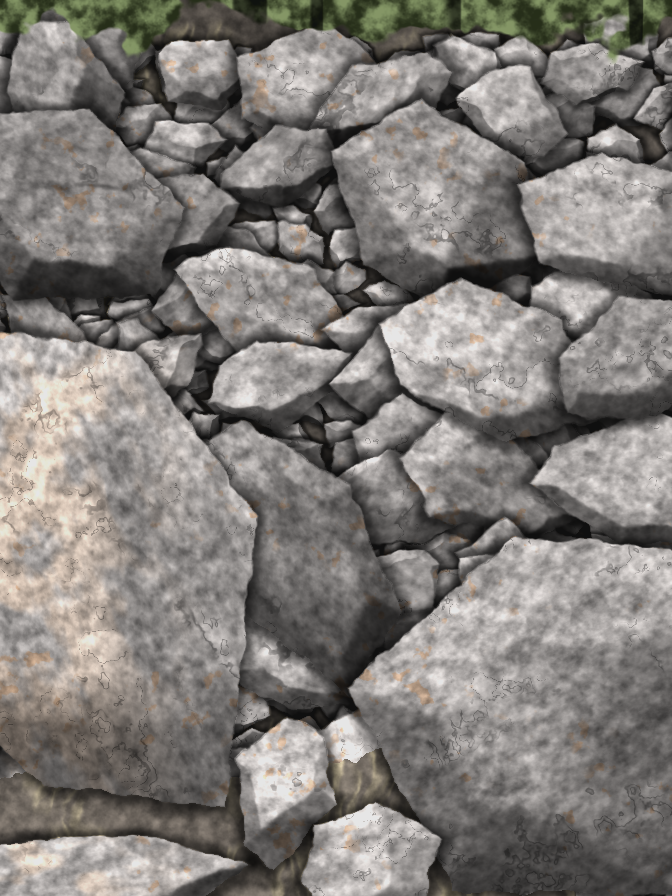
Reproduce this texture procedurally as a Shadertoy shader.

```glsl
float hash(vec2 p) {
    vec3 q = fract(vec3(p.xyx) * 0.1031);
    q += dot(q, q.yzx + 33.33);
    return fract((q.x + q.y) * q.z);
}

float noise(vec2 p) {
    vec2 i = floor(p), f = fract(p);
    f = f * f * (3.0 - 2.0 * f);
    return mix(mix(hash(i), hash(i + vec2(1, 0)), f.x),
               mix(hash(i + vec2(0, 1)), hash(i + vec2(1, 1)), f.x), f.y);
}

float fbm(vec2 p) {
    float sum = 0.0, amp = 0.5;
    for (int i = 0; i < 4; i++) {
        sum += amp * noise(p);
        p = mat2(1.6, 1.2, -1.2, 1.6) * p + 7.3;
        amp *= 0.5;
    }
    return sum;
}

const vec3 LIGHT = vec3(-0.3, 0.66, 0.69);

// Faceted boulder over the surface so far: x tone, y rock id, z angle
void layRock(vec2 p, vec2 center, vec2 radius, float angle, float id, inout vec3 surface) {
    vec2 rel = p - center;
    if (length(rel) > 1.6 * max(radius.x, radius.y)) return;
    float c = cos(angle), s = sin(angle);
    mat2 toLocal = mat2(c, -s, s, c);
    vec2 q = toLocal * rel / radius;
    vec3 light = vec3(toLocal * LIGHT.xy, LIGHT.z);

    // Top face, then a ring of side planes; the lowest plane wins softly
    vec2 tilt = 0.8 * (vec2(hash(vec2(id * 977.0, 31)), hash(vec2(id * 977.0, 32))) - 0.5);
    float w = exp(-50.0 * max(0.45 - dot(q, tilt), 0.0));
    float lit = w * dot(normalize(vec3(tilt, 1)), light), total = w, d = -1e3;
    for (int i = 0; i < 6; i++) {
        float h = hash(vec2(id * 977.0, i)), k = hash(vec2(id * 977.0, i + 11));
        float a = 6.2832 * (float(i) + 0.5 * h + id) / 6.0;
        vec2 n = vec2(cos(a), sin(a));
        float edge = dot(q, n) - 0.78 - 0.27 * k;
        float steep = mix(0.5, 2.2, fract(h * 7.0 + k));
        w = exp(-50.0 * max(-steep * edge, 0.0));
        lit += w * (dot(normalize(vec3(steep * n, 1)), light) + 0.25 * (k - 0.5));
        total += w;
        d = max(d, edge);
    }
    float size = min(radius.x, radius.y);
    d *= size;
    float tone = 0.33 + 0.4 * lit / max(total, 1e-30) + 0.14 * (hash(vec2(id * 531.0, 5)) - 0.5);
    tone *= mix(0.72, 1.0, smoothstep(-1.0, -0.4, rel.y / size));

    // Contact shadow, then the rock itself
    surface.x *= mix(0.42, 1.0, smoothstep(0.0, min(0.32 * size, 0.016), d));
    float cover = smoothstep(0.0015, -0.0015, d);
    surface.x = mix(surface.x, tone, cover);
    if (cover > 0.5) surface.yz = vec2(id, angle);
}

// Rows of boulders from the far top to the near bottom
void scatterRocks(vec2 p, float cell, float density, float seed, inout vec3 surface) {
    float rowStep = cell * 0.5;
    for (float y = 0.94; y > -0.08; y -= rowStep) {
        if (abs(p.y - y) > 1.6 * cell) continue;
        float row = floor(y / rowStep + 0.5) + seed;
        float column = floor(p.x / cell);
        for (float k = -1.0; k <= 1.0; k++) {
            vec2 key = vec2(column + k + 20.0, row + 40.0);
            float h = hash(key), g = hash(key + 57.0);
            if (hash(key + 91.0) > density) continue;
            vec2 center = vec2((column + k + 0.2 + 0.6 * h) * cell, y + (g - 0.5) * rowStep);
            vec2 radius = cell * mix(0.36, 0.78, g * g) * vec2(1.15, mix(0.6, 0.95, h));
            layRock(p, center, radius, 1.6 * (hash(key + 13.0) - 0.6), hash(key + 29.0) + 0.01, surface);
        }
    }
}

void mainImage(out vec4 fragColor, in vec2 fragCoord) {
    vec2 uv = fragCoord / iResolution.y;
    vec2 p = uv + 0.014 * (vec2(fbm(uv * 38.0), fbm(uv * 38.0 + 50.0)) - 0.47);
    vec3 surface = vec3(0.36, 0, 0);
    scatterRocks(p, 0.06, 0.95, 0.0, surface);
    scatterRocks(p, 0.125, 0.65, 300.0, surface);

    // Bare soil at the foot of the slope
    if (p.y + 0.1 * fbm(uv * 14.0) < 0.2 && p.x < 0.64) surface = vec3(0.5, 0, 0);

    // Largest boulders, far to near: center and radii
    vec4 big[11] = vec4[11](
        vec4(0.06, 0.78, 0.14, 0.12), vec4(0.50, 0.765, 0.135, 0.095),
        vec4(0.70, 0.75, 0.12, 0.075), vec4(0.55, 0.60, 0.13, 0.08),
        vec4(0.72, 0.60, 0.10, 0.065), vec4(0.32, 0.40, 0.17, 0.085),
        vec4(0.06, 0.39, 0.29, 0.22), vec4(0.65, 0.20, 0.27, 0.22),
        vec4(0.10, 0.01, 0.17, 0.07), vec4(0.315, 0.12, 0.055, 0.08),
        vec4(0.41, 0.04, 0.08, 0.06));
    float turn[11] = float[11](-0.4, -0.5, -0.3, -0.5, 0.35, -0.95, -1.15, 0.4, 0.05, -0.2, 0.2);
    for (int i = 0; i < 11; i++)
        layRock(p, big[i].xy, big[i].zw, turn[i], hash(vec2(i, 3)) + 0.01, surface);

    // Weathered stone: relief, mottling, speckle, broken cracks
    float c = cos(surface.z), s = sin(surface.z);
    vec2 t = mat2(c, -s, s, c) * uv + surface.y * 40.0;
    float mottle = fbm(t * vec2(14, 26)), lichen = fbm(t * 45.0);
    float relief = fbm(uv * 60.0) - fbm(uv * 60.0 + vec2(-0.3, 0.6));
    float speckle = fbm(t * vec2(85, 120)) - 0.47;
    float grain = noise(t * 210.0) - 0.5;
    float tone = surface.x * mix(1.14, 0.93, uv.y);
    tone *= 1.0 + 0.55 * (mottle - 0.47) + 0.45 * relief + 0.6 * speckle + 0.16 * grain;
    tone += 0.12 * smoothstep(0.48, 0.62, lichen) * surface.x;
    float crack = abs(noise(t * vec2(6, 19) + 3.0 * lichen) - 0.5);
    tone *= 1.0 - 0.3 * smoothstep(0.05, 0.0, crack) * smoothstep(0.45, 0.6, mottle);
    vec3 color = tone * vec3(1.015, 0.99, 0.978);

    // Pale warm stain on the left slab, rusty lichen spots
    float stain = smoothstep(0.25, 0.05, uv.x) * smoothstep(0.66, 0.55, uv.y) * smoothstep(0.36, 0.55, mottle);
    color *= mix(vec3(1), vec3(1.1, 1.03, 0.96), stain);
    float rust = smoothstep(0.62, 0.7, fbm(t * 60.0)) * smoothstep(0.48, 0.6, fbm(uv * 9.0));
    color = mix(color, tone * vec3(1.05, 0.82, 0.62), 0.6 * rust);

    // Soil and dry grass blades
    if (surface.y == 0.0) {
        float blades = noise(vec2(uv.x * 200.0 + 8.0 * fbm(uv * 22.0), uv.y * 32.0));
        float tuft = smoothstep(0.45, 0.6, fbm(uv * 12.0 + 4.0));
        color = surface.x * mix(vec3(0.86, 0.8, 0.74), vec3(1.5, 1.4, 1.15), blades * blades * tuft);
        color *= 0.45 + 1.1 * fbm(uv * 75.0);
    }

    // Trees and shrubs along the top
    float brink = 2.0 * (uv.y - 0.963) + 0.35 * (fbm(uv * 17.0) - 0.47) + 0.04 * smoothstep(0.5, 0.75, uv.x);
    vec3 foliage = mix(vec3(0.15, 0.18, 0.1), vec3(0.52, 0.59, 0.4), smoothstep(0.25, 0.7, fbm(uv * 60.0)));
    foliage *= 1.0 - 0.6 * smoothstep(0.78, 0.86, noise(vec2(uv.x * 45.0, uv.y * 3.0)));
    color = mix(color, foliage, smoothstep(0.0, 0.02, brink));

    fragColor = vec4(clamp(color, 0.06, 0.9), 1);
}
```
